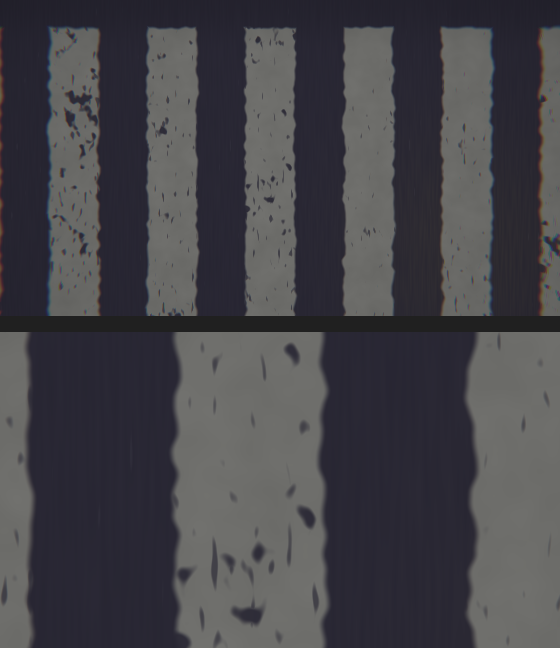
Top, the full canvas; bottom, a detail of the centre.
This pattern is drawn by a WebGL 1 fragment shader. Its source:

```glsl
precision highp float;
// Worn, pale painted bars on dark asphalt, seen through a soft lens with colour fringes.

uniform vec2 u_resolution;

// Lengths are in canvas heights.
const float PERIOD = 0.3113;
const float BAR_WIDTH = 0.156;
const float FIRST_CENTRE = 0.233;
const float BAR_TOP = 0.912;
const float EDGE_WOBBLE = 0.011;
const float SOFTNESS = 0.0045;
const float CORNER_BLUR = 0.004;
const float FRINGE = 0.008;
const float VIGNETTE = 0.10;
const float CHIP_LEVEL = 0.56;
const float DASH_LEVEL = 0.40;
const vec3 ASPHALT = vec3(0.160, 0.153, 0.203);
const vec3 PAINT = vec3(0.432, 0.432, 0.420);
const vec3 DUST = vec3(0.195, 0.182, 0.195);
const vec2 DUST_CENTRE = vec2(1.48, 0.2);

float hash(float n) {
  return fract(sin(n * 91.345) * 4375.85);
}

vec2 gradient(vec2 cell) {
  float a = 6.28318 * fract(sin(dot(cell, vec2(127.1, 311.7))) * 4375.85);
  return vec2(cos(a), sin(a));
}

// Gradient noise, roughly -0.7 to 0.7
float noise(vec2 p) {
  vec2 i = floor(p);
  vec2 f = fract(p);
  vec2 u = f * f * f * (f * (f * 6.0 - 15.0) + 10.0);
  float a = dot(gradient(i), f);
  float b = dot(gradient(i + vec2(1.0, 0.0)), f - vec2(1.0, 0.0));
  float c = dot(gradient(i + vec2(0.0, 1.0)), f - vec2(0.0, 1.0));
  float d = dot(gradient(i + vec2(1.0, 1.0)), f - vec2(1.0, 1.0));
  return mix(mix(a, b, u.x), mix(c, d, u.x), u.y);
}

// Amount of paint lost inside one bar: clustered chips and short upright dashes
float wear(vec2 p, float id) {
  vec2 q = p + vec2(id * 3.7, id * 5.3);
  float cluster = noise(q * vec2(6.0, 5.0));
  float age = 0.22 * (hash(id + 4.0) - 0.5) + 0.16 * (0.5 - p.y);
  float chip = noise(q * vec2(25.0, 21.0)) + 0.5 * noise(q * vec2(58.0, 46.0))
             + 0.95 * cluster + age;
  float dash = noise(q * vec2(76.0, 27.0) + 9.0) + 0.2 * cluster + 0.5 * age;
  float chips = smoothstep(CHIP_LEVEL - 0.10, CHIP_LEVEL + 0.16, chip);
  float dashes = smoothstep(DASH_LEVEL - 0.06, DASH_LEVEL + 0.12, dash);
  return max(0.92 * chips, 0.65 * dashes);
}

// Paint coverage of the repeated bars
float paintMask(vec2 p, float blur) {
  float id = floor((p.x - FIRST_CENTRE) / PERIOD + 0.5);
  float x = p.x - FIRST_CENTRE - id * PERIOD;
  float side = x < 0.0 ? 0.0 : 7.3;
  float rim = p.y + id * 4.1 + side;
  float wobble = EDGE_WOBBLE * (noise(vec2(rim * 34.0, 2.5)) + 0.4 * noise(vec2(rim * 9.0, 8.5)));
  float across = abs(x) - 0.5 * BAR_WIDTH + wobble;
  float above = p.y - BAR_TOP + 0.006 * noise(vec2(p.x * 45.0, 3.5));
  float edge = max(across, above);
  return (1.0 - smoothstep(-blur, blur, edge)) * (1.0 - wear(p, id));
}

vec3 asphaltColour(vec2 p) {
  vec2 d = (p - DUST_CENTRE) / vec2(0.34, 0.38);
  float dust = exp(-dot(d, d));
  float streak = noise(p * vec2(165.0, 9.0));
  float scratch = smoothstep(0.48, 0.62, noise(p * vec2(120.0, 14.0) + 31.0));
  vec3 colour = mix(ASPHALT, DUST, dust * (0.75 + 0.5 * streak));
  return colour + 0.009 * streak + 0.025 * scratch;
}

vec3 paintColour(vec2 p) {
  float mottle = noise(p * vec2(13.0, 11.0)) + 0.5 * noise(p * 37.0);
  return PAINT + 0.022 * mottle;
}

void main() {
  vec2 p = gl_FragCoord.xy / u_resolution.y;
  vec2 centre = 0.5 * u_resolution / u_resolution.y;
  vec2 ray = p - centre;
  float r2 = dot(ray, ray);
  float blur = max(SOFTNESS + CORNER_BLUR * r2, 0.75 / u_resolution.y);

  // Each channel is magnified slightly differently towards the corners
  vec2 shift = ray * r2 * FRINGE;
  vec3 mask = vec3(paintMask(p + shift, blur), paintMask(p, blur), paintMask(p - shift, blur));

  vec3 colour = mix(asphaltColour(p), paintColour(p), mask);
  colour *= 1.0 - VIGNETTE * r2;
  colour *= 1.0 - 0.10 * smoothstep(0.82, 1.0, p.y);
  gl_FragColor = vec4(colour, 1.0);
}
```
